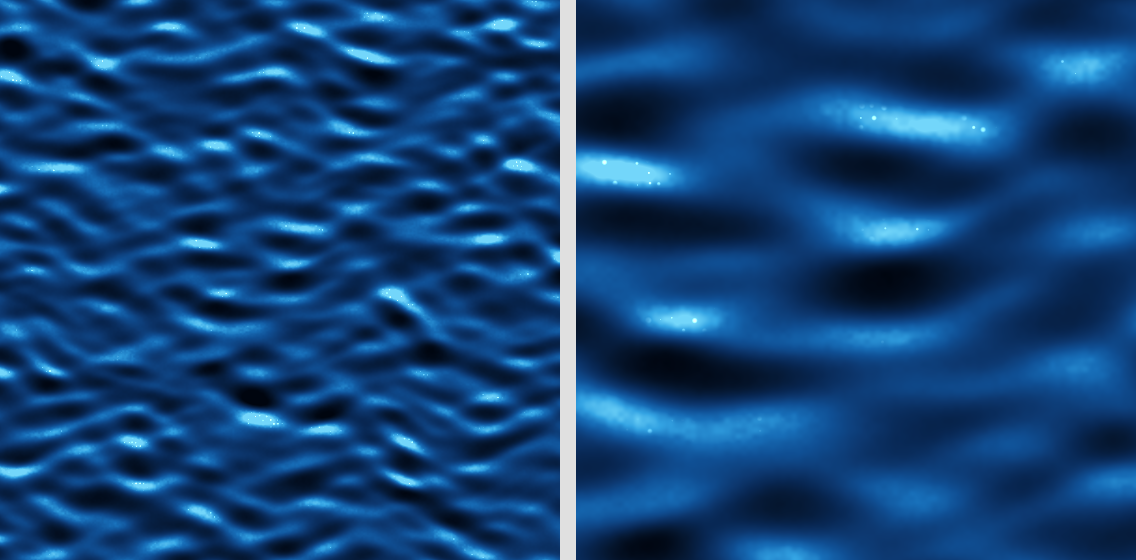
Left, the full canvas; right, a detail of the centre.
A Shadertoy shader for this texture:

```glsl
// Dark blue rippled water: many flat, nearly horizontal waves are summed into
// a random height, crests are sharpened, and height picks a tone of blue.
// Fine grain and tiny glints sit on the brightest crests.

float hash(vec2 p) {
    return fract(sin(dot(p, vec2(127.1, 311.7))) * 43758.5453);
}

float noise(vec2 p) {
    vec2 i = floor(p), f = fract(p);
    f = f * f * (3.0 - 2.0 * f);
    return mix(mix(hash(i), hash(i + vec2(1, 0)), f.x),
               mix(hash(i + vec2(0, 1)), hash(i + vec2(1, 1)), f.x), f.y);
}

// Height with zero mean and roughly unit deviation
float waterHeight(vec2 p) {
    vec2 wave = vec2(0.0);
    float power = 0.0;
    for (int i = 0; i < 48; i++) {
        float n = float(i), t = (n + 0.5) / 48.0;
        float spread = hash(vec2(n, 1.3)) + hash(vec2(n, 5.7)) + hash(vec2(n, 9.1)) - 1.5;
        vec2 cycles = vec2(spread * mix(7.0, 15.0, t), mix(3.0, 36.0, t));
        float amp = exp(-pow((cycles.y - 13.0) / 8.5, 2.0)) + 0.13;
        float phase = 6.28318 * (dot(cycles, p) + hash(vec2(n, 17.9)));
        wave += amp * vec2(cos(phase), sin(phase));
        power += 0.5 * amp * amp;
    }
    wave /= sqrt(power);
    // Second-order term narrows crests and widens troughs
    return 0.98 * (wave.x + 0.08 * (wave.x * wave.x - wave.y * wave.y));
}

// Tones evenly spaced in height, from deep trough to lit crest
vec3 waterColor(float height) {
    vec3 tones[8] = vec3[8](
        vec3(0.00, 0.02, 0.06), vec3(0.02, 0.09, 0.19),
        vec3(0.03, 0.15, 0.32), vec3(0.05, 0.22, 0.44),
        vec3(0.06, 0.31, 0.58), vec3(0.09, 0.43, 0.72),
        vec3(0.20, 0.64, 0.89), vec3(0.45, 0.84, 0.98));
    float level = clamp((height + 2.27) / 0.74, 0.0, 6.999);
    int k = int(level);
    return mix(tones[k], tones[k + 1], fract(level));
}

// Small round glints, one random dot per cell
float glints(vec2 p) {
    vec2 cell = floor(p);
    vec2 center = 0.35 + 0.3 * vec2(hash(cell + 3.1), hash(cell + 7.7));
    float radius = 0.35 * hash(cell + 12.3);
    float dot1 = 1.0 - smoothstep(0.3 * radius, radius + 0.03, length(fract(p) - center));
    return dot1 * step(0.55, hash(cell + 21.9));
}

void mainImage(out vec4 fragColor, in vec2 fragCoord) {
    vec2 uv = fragCoord / iResolution.y;

    // Gentle warp bends the crests
    vec2 warp = vec2(noise(uv * vec2(5.0, 7.0)), noise(uv * vec2(6.0, 5.0) + 31.0)) - 0.5;
    float height = waterHeight(uv + warp * vec2(0.05, 0.03));

    // Grain grows stronger towards the crests
    float grain = noise(uv * 300.0) + noise(uv * 170.0 + 9.0) - 1.0;
    height += grain * mix(0.06, 0.28, smoothstep(0.3, 2.3, height));
    vec3 color = waterColor(height);

    // Glints gather in clusters on the brightest crests
    float lit = smoothstep(1.5, 2.7, height) * smoothstep(0.3, 0.7, noise(uv * 45.0));
    color += vec3(0.45, 0.4, 0.25) * lit * glints(uv * 150.0);

    fragColor = vec4(min(color, 1.0), 1.0);
}
```
